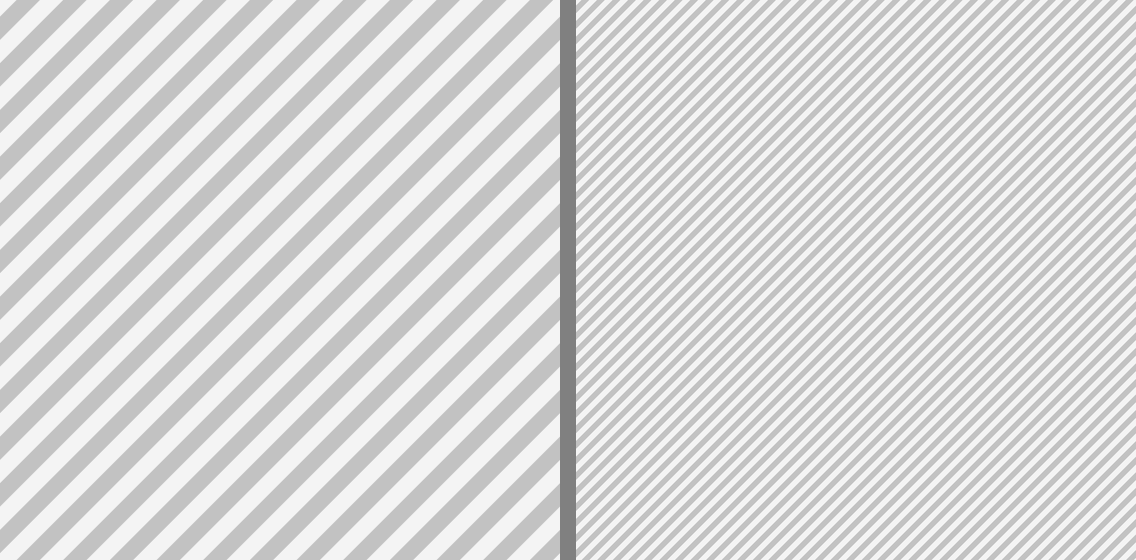
Left: one tile. Right: repeated 3 by 3.
Give the GLSL for this pattern, as a Shadertoy shader.

```glsl
// Even diagonal stripes, grey on near-white, rising to the right at 45 degrees.
// A wrapped phase along x - y repeats 12 times across and down, so it tiles;
// each band is a distance to its centre line, smoothed over about one pixel.

// Signed distance to the grey band, in periods: negative inside
float bandDistance(float phase) {
    float fromCentre = abs(fract(phase + 0.5) - 0.5);
    return fromCentre - 0.25;
}

void mainImage(out vec4 fragColor, in vec2 fragCoord) {
    vec2 uv = fragCoord / iResolution.xy;
    const float repeats = 12.0;

    // Stripe phase, zero on the centre line of a grey band
    float phase = repeats * (uv.x - uv.y) - 0.605;

    // One pixel measured across the stripes, in periods
    float pixel = repeats * length(1.0 / iResolution.xy);
    float grey = clamp(0.5 - bandDistance(phase) / pixel, 0.0, 1.0);

    vec3 paper = vec3(0.955);
    vec3 stripe = vec3(0.76);
    fragColor = vec4(mix(paper, stripe, grey), 1.0);
}
```
